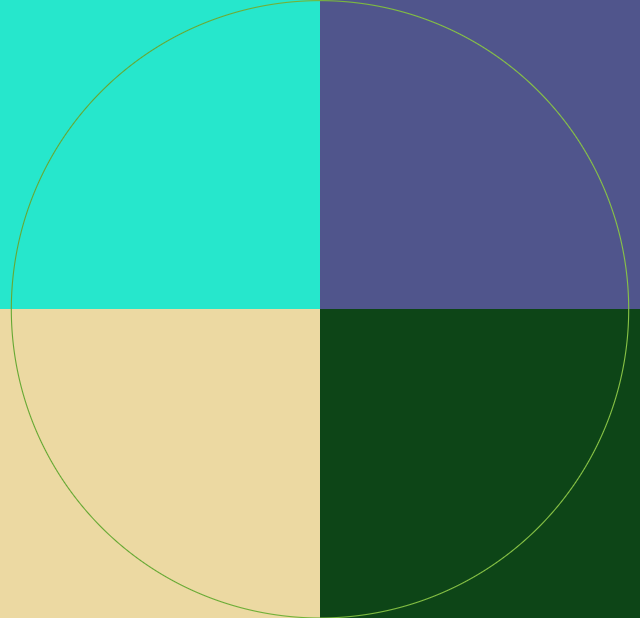
A Shadertoy shader for this background:

```glsl
const vec3 TURQUOISE = vec3(0.15, 0.905, 0.80);
const vec3 SLATE = vec3(0.315, 0.335, 0.55);
const vec3 SAND = vec3(0.925, 0.85, 0.635);
const vec3 FOREST = vec3(0.05, 0.27, 0.09);
const vec3 RING_LEFT = vec3(0.40, 0.66, 0.20);
const vec3 RING_RIGHT = vec3(0.53, 0.76, 0.27);

// Lengths are fractions of the canvas height
const vec2 RING_CENTER = vec2(0.0, -0.0005);
const float RING_RADIUS = 0.4995;
const float RING_HALF_WIDTH = 0.0009;

// Coverage of the positive side of an edge, one pixel wide
float coverage(float signedDistance, float pixel) {
    return clamp(signedDistance / pixel + 0.5, 0.0, 1.0);
}

vec3 quadrants(vec2 p, float pixel) {
    float right = coverage(p.x, pixel);
    float top = coverage(p.y, pixel);
    return mix(mix(SAND, FOREST, right), mix(TURQUOISE, SLATE, right), top);
}

float ringDistance(vec2 p) {
    return abs(length(p - RING_CENTER) - RING_RADIUS) - RING_HALF_WIDTH;
}

void mainImage(out vec4 fragColor, in vec2 fragCoord) {
    float pixel = 1.0 / iResolution.y;
    vec2 p = (fragCoord - 0.5 * iResolution.xy) * pixel;

    // Four flat fields meeting at the center
    vec3 color = quadrants(p, pixel);

    // Hairline circle, brighter toward the right
    vec3 ringColor = mix(RING_LEFT, RING_RIGHT, smoothstep(-0.3, 0.3, p.x));
    color = mix(color, ringColor, coverage(-ringDistance(p), pixel));

    fragColor = vec4(color, 1.0);
}
```
